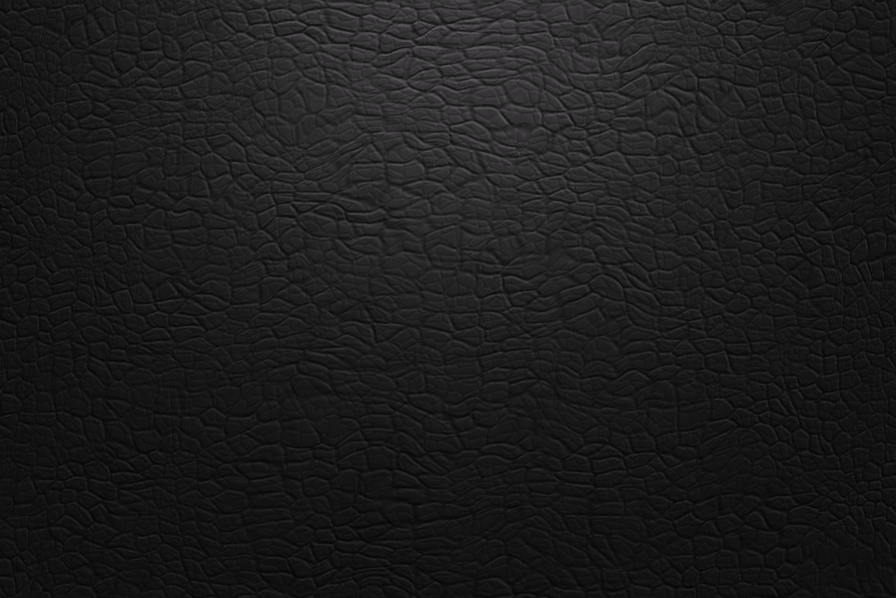
Write a WebGL 1 fragment shader that draws this texture.

```glsl
precision highp float;
uniform vec2 u_resolution;

vec2 hash2(vec2 p) {
  vec3 q = fract(vec3(p.xyx) * vec3(0.1031, 0.1030, 0.0973));
  q += dot(q, q.yzx + 33.33);
  return fract((q.xx + q.yz) * q.zy);
}

float noise(vec2 p) {
  vec2 cell = floor(p), f = fract(p);
  f = f * f * (3.0 - 2.0 * f);
  float low = mix(hash2(cell).x, hash2(cell + vec2(1.0, 0.0)).x, f.x);
  float high = mix(hash2(cell + vec2(0.0, 1.0)).x, hash2(cell + 1.0).x, f.x);
  return mix(low, high, f.y);
}

// Groove strength along the borders of scattered cells
float cellGroove(vec2 p, float width) {
  vec2 cell = floor(p), f = fract(p);
  float nearest = 8.0, second = 8.0;
  for (int y = -1; y <= 1; y++) {
    for (int x = -1; x <= 1; x++) {
      vec2 offset = vec2(float(x), float(y));
      float d = length(offset + 0.1 + 0.8 * hash2(cell + offset) - f);
      second = min(second, max(nearest, d));
      nearest = min(nearest, d);
    }
  }
  return 1.0 - smoothstep(0.0, width, second - nearest);
}

// Thin wandering wrinkle along the middle level of a noise field
float wrinkle(vec2 p, float width) {
  return 1.0 - smoothstep(0.0, width, abs(noise(p) - 0.5));
}

float leatherHeight(vec2 p) {
  vec2 warp = vec2(noise(p * 8.0), noise(p * 8.0 + 40.0)) - 0.5;
  vec2 fineWarp = vec2(noise(p * 34.0 + 7.0), noise(p * 34.0 + 90.0)) - 0.5;
  vec2 q = p + warp * vec2(0.04, 0.05) + fineWarp * 0.012;

  // Broad, flat grains in the middle; small, round ones at the sides
  float x = q.x - 0.75;
  vec2 grain = vec2(20.0 * x + 10.0 * x * x * x, 37.0 * q.y) + 60.0;
  float depth = mix(0.35, 1.0, noise(p * vec2(13.0, 20.0) + 15.0));
  float groove = depth * cellGroove(grain, 0.26);
  groove += 0.3 * cellGroove(grain * 1.9 + 23.0, 0.3);

  // Long creases: level across the middle, upright at the sides
  float side = smoothstep(0.15, 0.6, abs(x));
  groove += 0.45 * (1.0 - side) * wrinkle(q * vec2(5.0, 17.0) + 31.0, 0.06);
  groove += 0.3 * side * wrinkle(q * vec2(15.0, 3.0) + 52.0, 0.04);
  return -groove;
}

void main() {
  vec2 p = gl_FragCoord.xy / u_resolution.y;
  p.x += 0.75 - 0.5 * u_resolution.x / u_resolution.y;

  // Relief lit from above
  vec2 towardLight = vec2(0.0009, 0.0019);
  float below = leatherHeight(p - towardLight);
  float above = leatherHeight(p + towardLight);
  float slope = clamp(below - above, -0.8, 0.9);
  float cavity = clamp(-0.5 * (below + above), 0.0, 1.0);

  // Soft pool of light at the top
  vec2 fromLamp = (p - vec2(0.78, 1.0)) / 0.55;
  float light = 0.066 + 0.16 * exp(-dot(fromLamp, fromLamp));

  float pores = noise(p * 330.0) - 0.5;
  float mottle = noise(p * 45.0 + 12.0) - 0.5;
  float shade = light * (1.0 + 0.55 * slope - 0.14 * cavity + 0.14 * pores + 0.1 * mottle);
  shade += 0.03 * max(slope, 0.0);
  gl_FragColor = vec4(shade * vec3(1.01, 0.98, 1.01), 1.0);
}
```
